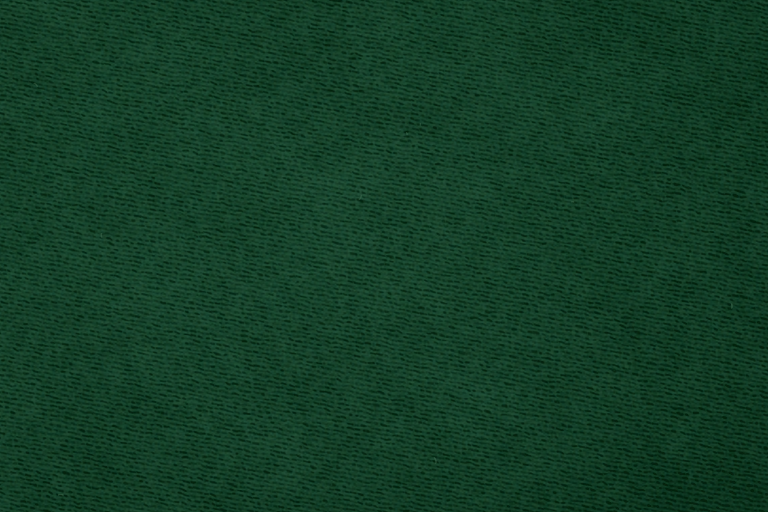
Reproduce this texture procedurally as a WebGL 2 fragment shader.

```glsl
#version 300 es
precision highp float;
// Dark green twill cloth with fine slanted ribs, short thread gaps and a little lint.

uniform vec2 u_resolution;
out vec4 fragColor;

float hash(vec2 p) {
    vec3 q = fract(vec3(p.xyx) * 0.1031);
    q += dot(q, q.yzx + 33.33);
    return fract((q.x + q.y) * q.z);
}

float noise(vec2 p) {
    vec2 i = floor(p), f = fract(p);
    f = f * f * (3.0 - 2.0 * f);
    return mix(mix(hash(i), hash(i + vec2(1, 0)), f.x),
               mix(hash(i + vec2(0, 1)), hash(i + vec2(1, 1)), f.x), f.y);
}

// Tone of the weave: continuous ribs, with sharp tapered gaps in the furrows.
float weave(vec2 p) {
    vec2 q = vec2(p.x * 68.0, (p.y + 0.18 * p.x) * 112.0);
    q.y += 0.3 * noise(p * 16.0) + 0.4 * noise(p * 85.0 + 9.0);
    float row = floor(q.y);
    q.x += 0.4 * row + 0.5 * hash(vec2(row, 7.0));
    float column = floor(q.x), gap = 0.0;
    for (int i = -1; i <= 1; i++) {
        vec2 cell = vec2(column + float(i), row);
        vec2 d = vec2(q.x - cell.x, q.y - row) - 0.5;
        d.x = 1.6 * (d.x - 0.5 * (hash(cell + 77.0) - 0.5));
        d.y += 0.18 * (hash(cell + 41.0) - 0.5) + 0.06 * d.x;
        float halfLength = mix(0.0, 0.55, hash(cell + 300.0));
        float dist = length(vec2(0.8 * max(abs(d.x) - halfLength, 0.0), d.y));
        float depth = mix(0.35, 1.4, hash(cell + 150.0));
        gap = max(gap, depth * (1.0 - smoothstep(0.04, 0.41, dist)));
    }
    return 0.38 * cos(6.2832 * q.y) - 1.6 * gap;
}

// Sparse short fibres lying on the surface.
float lint(vec2 p, float aspect) {
    float cover = 0.0;
    for (int i = 0; i < 9; i++) {
        vec2 seed = vec2(float(i) * 7.3, 19.0);
        vec2 d = p - vec2(hash(seed) * aspect, hash(seed + 53.0));
        float angle = 6.2832 * hash(seed + 91.0);
        float along = dot(d, vec2(cos(angle), sin(angle)));
        float across = dot(d, vec2(-sin(angle), cos(angle))) + 40.0 * along * along;
        float halfLength = mix(0.001, 0.005, hash(seed + 17.0));
        float dist = length(vec2(max(abs(along) - halfLength, 0.0), across));
        cover = max(cover, 1.0 - smoothstep(0.0004, 0.0025, dist));
    }
    return cover;
}

void main() {
    vec2 uv = gl_FragCoord.xy / u_resolution;
    vec2 p = gl_FragCoord.xy / u_resolution.y;

    // Ribs and fibre grain
    float tone = 0.4 + weave(p);
    tone += 1.3 * (noise(p * vec2(270.0, 340.0)) - 0.5);
    tone += 0.6 * (noise(p * 45.0 + 70.0) - 0.5);

    // Uneven light, brightest left of the centre
    vec2 fromLight = uv - vec2(0.32, 0.6);
    tone += 0.36 - 1.75 * dot(fromLight, fromLight);
    tone += 0.4 * (noise(p * 5.0 + 5.0) - 0.5) + 0.35 * (noise(p * 14.0 + 30.0) - 0.5);

    // Warmer shade in the deep gaps, slight variation of dye along the fibres
    vec3 green = vec3(0.073, 0.24, 0.15);
    vec3 color = green + clamp(tone, -2.4, 1.8) * vec3(0.034, 0.045, 0.04);
    color.r += 0.012 * max(-tone - 1.0, 0.0) + 0.025 * (noise(p * 190.0 + 11.0) - 0.5);
    color.b += 0.025 * (noise(p * 190.0 + 83.0) - 0.5);
    color = mix(color, vec3(0.27, 0.44, 0.33), 0.45 * lint(p, u_resolution.x / u_resolution.y));
    fragColor = vec4(color, 1.0);
}
```
